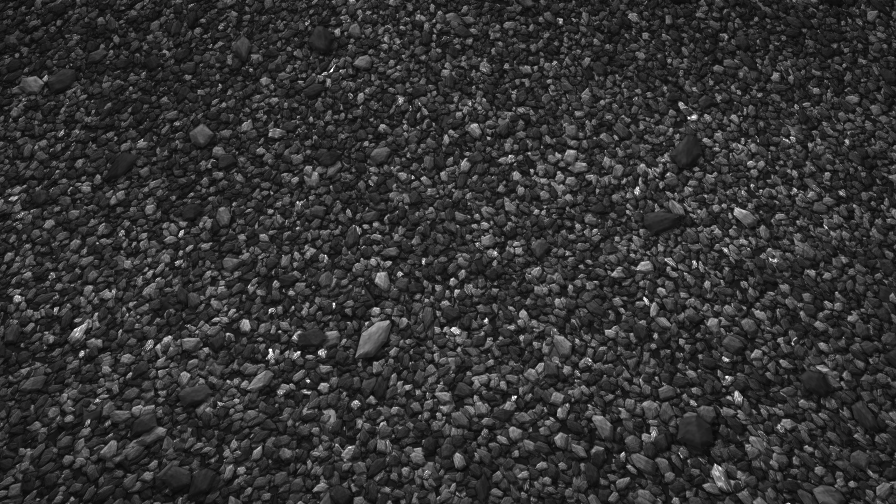
Give the GLSL for this texture, as a WebGL 2 fragment shader.

```glsl
#version 300 es
precision highp float;
// Bed of dark, angular crushed stone receding slightly toward the top.

uniform vec2 u_resolution;
out vec4 fragColor;

vec3 hash3(vec3 p) {
    p = fract(p * vec3(0.1031, 0.1030, 0.0973));
    p += dot(p, p.yxz + 33.33);
    return fract((p.xxy + p.yxx) * p.zyx);
}

float valueNoise(vec2 p) {
    vec2 i = floor(p), f = fract(p);
    f = f * f * (3.0 - 2.0 * f);
    float a = hash3(vec3(i, 7.0)).x;
    float b = hash3(vec3(i + vec2(1, 0), 7.0)).x;
    float c = hash3(vec3(i + vec2(0, 1), 7.0)).x;
    float d = hash3(vec3(i + vec2(1, 1), 7.0)).x;
    return mix(mix(a, b, f.x), mix(c, d, f.x), f.y);
}

// Irregular convex polygon: xy = direction of the nearest side, z = distance.
vec3 chippedPolygon(vec2 q, vec3 seed) {
    vec3 side = vec3(0, 0, -9);
    for (int i = 0; i < 6; i++) {
        vec3 h = hash3(seed + float(i) * 3.7);
        float angle = (float(i) + 0.8 * h.x) * 1.0472;
        vec2 dir = vec2(cos(angle), sin(angle));
        float d = dot(q, dir) - mix(0.68, 1.0, h.y);
        if (d > side.z) side = vec3(dir, d);
    }
    side.z = max(side.z, length(q) - 1.05);
    return side;
}

// Brightness of a stone's surface from its facets, bevel and mineral grain.
float stoneTone(vec2 q, vec3 side, vec2 light, vec3 look, vec3 seed) {
    float tone = 0.13 + 0.31 * pow(look.x, 1.8);
    float glint = step(0.975, look.y);
    tone += 0.2 * glint;

    float ridgeAngle = look.z * 6.2832;
    vec2 ridge = vec2(cos(ridgeAngle), sin(ridgeAngle));
    float facet = smoothstep(-0.08, 0.08, dot(q, ridge) + 0.5 * look.y - 0.25);
    tone *= 1.0 + 0.28 * (facet - 0.5) * sign(dot(ridge, light));

    float bevel = smoothstep(-0.42, -0.12, side.z);
    tone *= 1.0 + bevel * (0.5 * dot(side.xy, light) - 0.12);

    float grain = valueNoise(q * vec2(3.0, 6.0) + seed.xy * 5.0);
    float speck = valueNoise(q * 9.0 + seed.yx * 3.0);
    tone *= 0.72 + 0.34 * grain + 0.24 * speck;
    return tone + 0.22 * glint * smoothstep(0.55, 0.85, grain);
}

// Paints one jittered grid of stones, with contact shadows, over the ground.
float paintStones(float ground, vec2 p, float cells, float density, float blur, float layer) {
    vec2 g = p * cells;
    vec2 home = floor(g);
    for (int y = -1; y <= 1; y++)
    for (int x = -1; x <= 1; x++) {
        vec2 cell = home + vec2(x, y);
        vec3 seed = vec3(cell + 200.0, layer * 17.0 + 3.0);
        vec3 place = hash3(seed);
        vec2 v = g - cell - place.xy;
        if (place.z > density || dot(v, v) > 1.0) continue;

        vec3 form = hash3(seed + 41.3);
        float turn = form.x * 6.2832;
        mat2 rot = mat2(cos(turn), -sin(turn), sin(turn), cos(turn));
        float radius = mix(0.42, 0.76, form.y * form.y);
        vec2 stretch = vec2(1.0, mix(1.1, 1.85, form.z));
        vec2 q = rot * v / radius * stretch;
        vec2 light = rot * vec2(-0.35, 0.94);

        vec3 side = chippedPolygon(q, seed);
        float shade = smoothstep(0.0, 0.28, side.z + 0.1 * dot(side.xy, light));
        ground *= mix(0.42, 1.0, shade);

        float edge = blur * cells / radius;
        float cover = 1.0 - smoothstep(-edge, edge, side.z);
        if (cover > 0.0) {
            float tone = stoneTone(q, side, light, hash3(seed + 87.1), seed);
            ground = mix(ground, tone, cover);
        }
    }
    return ground;
}

void main() {
    vec2 uv = gl_FragCoord.xy / u_resolution;
    float aspect = u_resolution.x / u_resolution.y;

    // Stones shrink with distance up the slope.
    float shrink = 1.0 + 0.8 * uv.y;
    vec2 p = vec2((uv.x - 0.5) * aspect * shrink, uv.y + 0.4 * uv.y * uv.y);
    p += 0.012 * vec2(valueNoise(p * 6.0), valueNoise(p * 6.0 + 31.0));
    float blur = max(0.8 / u_resolution.y, 0.0022) * shrink;

    // Fine rubble first, then larger and sparser pieces.
    float tone = 0.06 + 0.05 * valueNoise(p * 90.0);
    tone = paintStones(tone, p, 42.0, 1.0, blur, 1.0);
    tone = paintStones(tone, p, 35.0, 1.0, blur, 2.0);
    tone = paintStones(tone, p, 15.0, 0.12, blur, 3.0);
    tone = paintStones(tone, p, 31.0, 0.9, blur, 4.0);
    tone = paintStones(tone, p, 37.0, 0.7, blur, 5.0);
    tone = paintStones(tone, p, 24.0, 0.2, blur, 6.0);
    tone = paintStones(tone, p, 13.0, 0.05, blur, 7.0);

    // Uneven light, falling off toward the corners.
    vec2 off = (uv - vec2(0.54, 0.45)) * vec2(1.1, 1.0);
    float falloff = 1.12 - 0.95 * dot(off, off);
    falloff *= 0.88 + 0.24 * valueNoise(uv * vec2(5.0, 3.0));
    tone = 0.025 + tone * falloff;
    fragColor = vec4(tone * vec3(1.0, 0.995, 1.0), 1.0);
}
```
